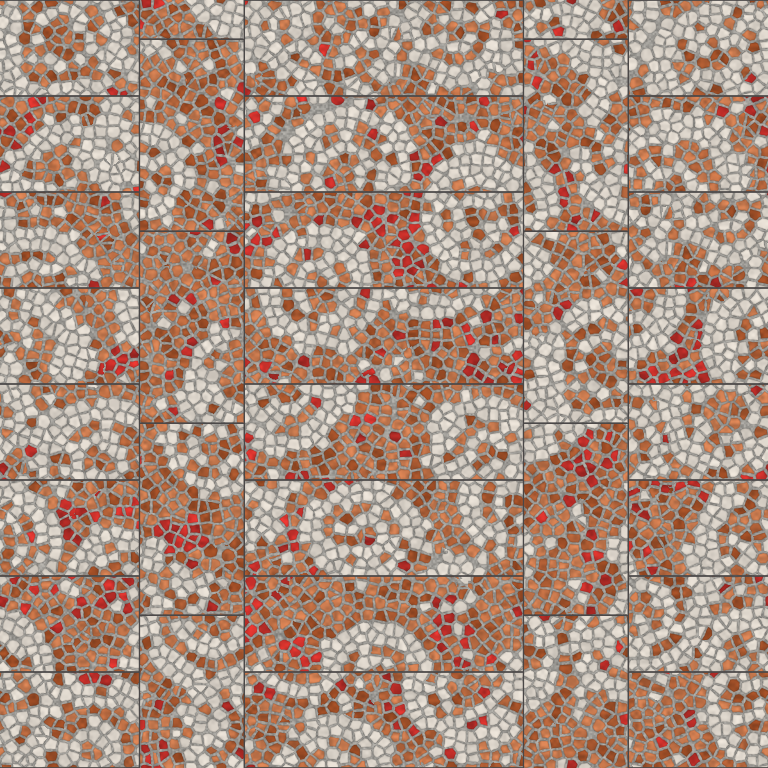
Reproduce this texture procedurally as a WebGL 1 fragment shader.

```glsl
precision highp float;
// Pebble mosaic slabs: rings of white, orange and red stones in grey grout, cut into wide and narrow columns.

uniform vec2 u_resolution;

const float TAU = 6.2831853;

// Slab layout
const float COLUMN_PERIOD = 0.5;
const float NARROW_START = 0.1816;
const float NARROW_WIDTH = 0.1365;
const float WIDE_HEIGHT = 0.125;
const float NARROW_HEIGHT = 0.25;
const float NARROW_SHIFT = 0.199;
const float SEAM_HALF = 0.0010;

// Medallions and stones
const float SWIRL_SPACING = 0.19;
const float STONE_SPACING = 0.0146;
const float STONE_REACH = 0.0088;
const float STONE_JITTER = 0.55;
const float WHITE_GAP = 0.0010;
const float ORANGE_GAP = 0.0015;

// Colours
const vec3 GROUT = vec3(0.61, 0.60, 0.58);
const vec3 SEAM = vec3(0.29, 0.28, 0.28);
const vec3 WHITE = vec3(0.87, 0.84, 0.80);
const vec3 ORANGE = vec3(0.79, 0.48, 0.31);
const vec3 RUST = vec3(0.60, 0.29, 0.14);
const vec3 RED = vec3(0.75, 0.18, 0.16);

float hash(vec2 p) {
  return fract(sin(dot(p, vec2(127.1, 311.7))) * 43758.5453);
}

vec2 hash2(vec2 p) {
  return vec2(hash(p), hash(p + 19.7));
}

float noise(vec2 p) {
  vec2 i = floor(p), f = fract(p);
  f = f * f * (3.0 - 2.0 * f);
  return mix(mix(hash(i), hash(i + vec2(1.0, 0.0)), f.x),
             mix(hash(i + vec2(0.0, 1.0)), hash(i + 1.0), f.x), f.y);
}

// Two closest stones: offsets from the pixel, squared distances, owner of the first
struct Hit { vec2 first; vec2 second; float d1; float d2; vec2 seed; vec2 swirl; float radius; };

// Lays stones in rings around a centre, up to the border with the other centre
void layRings(vec2 p, vec2 centre, vec2 other, vec2 swirl, inout Hit hit) {
  vec2 v = p - centre;
  float turn = atan(v.y, v.x) / TAU + 0.5;
  float ring0 = floor(length(v) / STONE_SPACING);
  for (int a = -1; a <= 1; a++) {
    float ring = ring0 + float(a);
    if (ring < 0.0) continue;
    float count = max(3.0, floor(TAU * (ring + 0.5)));
    float phase = hash(vec2(ring, 3.0) + swirl);
    for (int b = -1; b <= 1; b++) {
      float k = mod(floor((turn + phase) * count) + float(b), count);
      vec2 seed = vec2(k, ring) + swirl * 7.3;
      vec2 jitter = (hash2(seed) - 0.5) * STONE_JITTER;
      float angle = ((k + 0.5 + jitter.x) / count - phase - 0.5) * TAU;
      float radius = (ring + 0.5 + jitter.y) * STONE_SPACING;
      vec2 stone = centre + radius * vec2(cos(angle), sin(angle));
      if (radius > distance(stone, other)) continue;
      vec2 o = stone - p;
      float d = dot(o, o);
      if (d < hit.d1) {
        hit = Hit(o, hit.first, d, hit.d1, seed, swirl, radius);
      } else if (d < hit.d2) {
        hit.second = o;
        hit.d2 = d;
      }
    }
  }
}

Hit findStone(vec2 p) {
  vec2 cell = floor(p / SWIRL_SPACING);
  vec2 cA = vec2(9.0), cB = vec2(9.0), idA = cell, idB = cell;
  float dA = 9.0, dB = 9.0;
  for (int y = -1; y <= 1; y++) {
    for (int x = -1; x <= 1; x++) {
      vec2 id = cell + vec2(x, y);
      vec2 c = (id + 0.2 + 0.6 * hash2(id)) * SWIRL_SPACING;
      float d = distance(p, c);
      if (d < dA) {
        dB = dA; cB = cA; idB = idA;
        dA = d; cA = c; idA = id;
      } else if (d < dB) {
        dB = d; cB = c; idB = id;
      }
    }
  }
  Hit hit = Hit(vec2(0.1), vec2(-0.1), 0.01, 0.01, cell, cell, 0.0);
  layRings(p, cA, cB, idA, hit);
  if (dB - dA < 4.0 * STONE_SPACING) layRings(p, cB, cA, idB, hit);
  return hit;
}

vec3 mosaic(vec2 p, vec2 uv, float px) {
  Hit hit = findStone(p);
  vec2 stone = p + hit.first;

  // Orange core and loose band inside white rings, orange fill between medallions
  float size = mix(0.068, 0.102, hash(hit.swirl + 5.1));
  float q = hit.radius / size + 0.3 * (noise(stone * 17.0) - 0.5);
  float core = 1.0 - smoothstep(0.22, 0.32, q);
  float band = smoothstep(0.40, 0.46, q) * (1.0 - smoothstep(0.60, 0.68, q));
  float chance = 0.05 + 0.8 * core + 0.65 * band + 0.88 * smoothstep(0.92, 1.03, q);
  bool warm = hash(hit.seed + 2.3) < chance;
  float redChance = 0.02 + 0.4 * smoothstep(0.5, 0.75, noise(stone * 14.0 + 40.0)) * step(0.95, q);
  bool red = warm && hash(hit.seed + 8.9) < redChance;

  // Rounded polygon outline with a rough edge
  float edge = (hit.d2 - hit.d1) / (2.0 * distance(hit.first, hit.second) + 1e-5);
  float gap = (warm ? ORANGE_GAP : WHITE_GAP) + 0.0008 * hash(hit.seed + 6.1);
  float inside = min(edge - gap, STONE_REACH - sqrt(hit.d1));
  inside += 0.0010 * (noise(p * 260.0) - 0.5);

  // Stone tone, mottling and darker rim
  float tone = hash(hit.seed + 4.7);
  vec3 color = WHITE * (0.94 + 0.1 * tone);
  if (warm) color = mix(RUST, ORANGE, smoothstep(0.0, 0.75, tone));
  if (red) color = RED * (0.85 + 0.3 * tone);
  float mottle = noise(p * 190.0) - 0.5;
  color *= 1.0 + (warm ? 0.28 : 0.10) * mottle;
  color *= 0.88 + 0.12 * smoothstep(0.0, 0.002, inside);

  // Grainy grout, shaded next to the stones
  float grain = noise(uv * 430.0) + 0.6 * noise(uv * 230.0 + 7.0) - 0.8;
  vec3 grout = GROUT * (1.0 + 0.30 * grain);
  grout *= 1.0 - 0.12 * smoothstep(-0.0016, 0.0, inside);
  return mix(grout, color, smoothstep(-0.6 * px, 0.6 * px, inside));
}

void main() {
  vec2 uv = gl_FragCoord.xy / u_resolution;
  float px = 1.0 / min(u_resolution.x, u_resolution.y);

  // Slab under this pixel
  float column = floor((uv.x - NARROW_START) / COLUMN_PERIOD);
  float x = uv.x - NARROW_START - column * COLUMN_PERIOD;
  bool narrow = x < NARROW_WIDTH;
  float height = narrow ? NARROW_HEIGHT : WIDE_HEIGHT;
  float y = (uv.y - (narrow ? NARROW_SHIFT : 0.0)) / height;
  float row = mod(floor(y), 1.0 / height);
  vec2 slab = vec2(mod(column, 2.0) + (narrow ? 5.0 : 1.0), row + 1.0);
  vec2 local = vec2(x, fract(y) * height);

  // Every slab shows its own part of the mosaic
  vec3 color = mosaic(local + 3.0 * hash2(slab), uv, px);

  // Seams
  float sideX = min(min(x, COLUMN_PERIOD - x), abs(x - NARROW_WIDTH));
  float seam = min(sideX, min(local.y, height - local.y));
  color = mix(SEAM, color, smoothstep(SEAM_HALF - 0.5 * px, SEAM_HALF + 0.5 * px, seam));
  gl_FragColor = vec4(color, 1.0);
}
```
